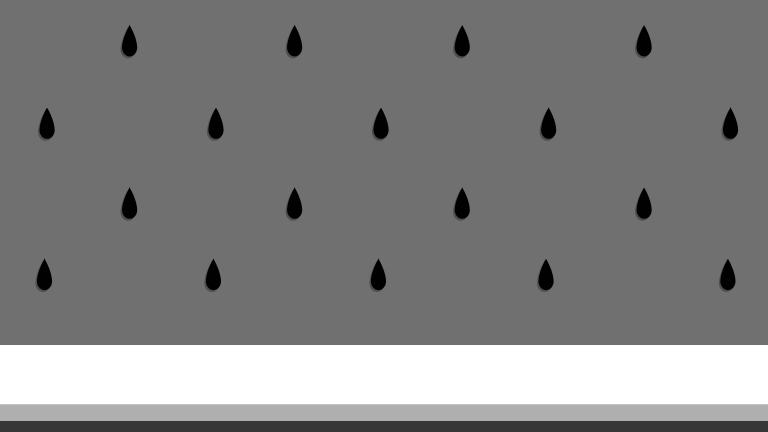
Write a Shadertoy shader that draws this pattern.

```glsl
// Staggered rows of black teardrops with soft grey offset shadows on a mid-grey
// wall, above flat white, light and dark bands. Each drop is an implicit shape:
// a half ellipse below and a tapering point above. Lengths are in canvas heights.

const vec3 WALL   = vec3(0.44);
const vec3 WHITE  = vec3(1.0);
const vec3 LEDGE  = vec3(0.685);
const vec3 FLOOR  = vec3(0.215);
const vec3 SHADOW = vec3(0.31);
const vec3 INK    = vec3(0.004);

const float HALF_WIDTH  = 0.0175;
const float TIP_HEIGHT  = 0.0520;
const float BELLY_DEPTH = 0.0205;
const vec2  SHADOW_SHIFT = vec2(-0.0035, -0.0045);

// Uneven column positions, and per row: sideways shift, height of the tips
const float COLUMNS[5] = float[5](0.109, 0.500, 0.882, 1.270, 1.691);
const vec2 ROWS[4] = vec2[4](vec2(-0.200, 0.942), vec2(0.0, 0.751),
                             vec2(-0.200, 0.566), vec2(-0.006, 0.401));

// Coverage of the region where the signed distance is negative
float coverage(float dist, float pixel) {
    return clamp(0.5 - dist / pixel, 0.0, 1.0);
}

// Approximate signed distance to a teardrop, q measured from its widest point
float teardrop(vec2 q) {
    float across = abs(q.x) / HALF_WIDTH;
    float belly = length(vec2(across, q.y / BELLY_DEPTH));
    float taper = across + pow(max(q.y, 0.0) / TIP_HEIGHT, 1.7);
    return HALF_WIDTH * ((q.y < 0.0 ? belly : taper) - 1.0);
}

// Paints one drop over its shadow
vec3 paintDrop(vec3 color, vec2 q, float pixel) {
    color = mix(color, SHADOW, coverage(teardrop(q - SHADOW_SHIFT), pixel));
    return mix(color, INK, coverage(teardrop(q), pixel));
}

// Stacked horizontal bands, from the wall down to the floor
vec3 paintBands(float y, float pixel) {
    vec3 color = mix(WALL, WHITE, coverage(y - 0.2014, pixel));
    color = mix(color, LEDGE, coverage(y - 0.0642, pixel));
    return mix(color, FLOOR, coverage(y - 0.0255, pixel));
}

void mainImage(out vec4 fragColor, in vec2 fragCoord) {
    float pixel = 1.0 / iResolution.y;
    vec2 p = fragCoord * pixel;
    vec3 color = paintBands(p.y, pixel);

    for (int row = 0; row < 4; row++) {
        for (int col = 0; col < 5; col++) {
            vec2 center = ROWS[row] + vec2(COLUMNS[col], -TIP_HEIGHT);
            color = paintDrop(color, p - center, pixel);
        }
    }
    fragColor = vec4(color, 1.0);
}
```
